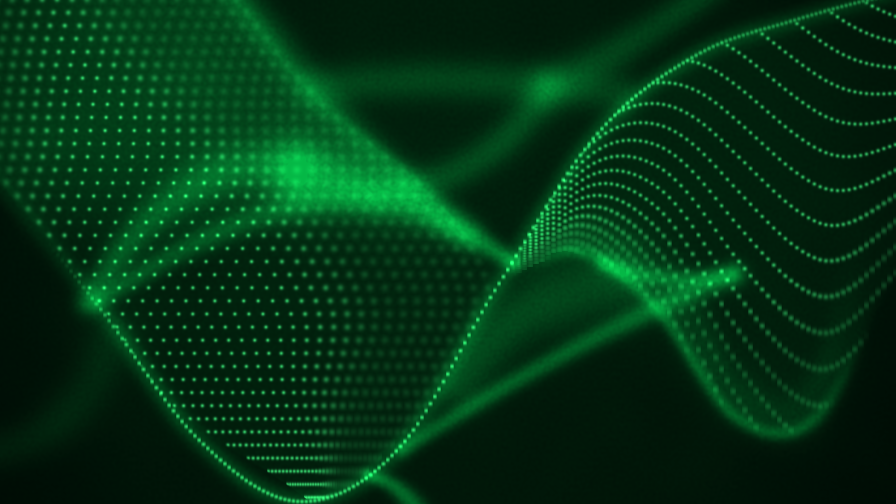
Give the GLSL for this background, as a WebGL 1 fragment shader.

```glsl
precision highp float;
// Green waves of glowing particles: two dotted sheets joined by a beaded S-curve.
// Splines bound each sheet, bead lattices fill it by inverting the sheet mapping,
// and tapered soft strokes add the out-of-focus folds. One unit is the canvas height.

uniform vec2 u_resolution;

const float LEFT_STRANDS = 28.0;
const float RIGHT_STRANDS = 11.0;
const float RIGHT_FAN = 1.3;   // rate at which strands leave the crest

vec2 hash2(vec2 p) {
  p = vec2(dot(p, vec2(127.1, 311.7)), dot(p, vec2(269.5, 183.3)));
  return fract(sin(p) * 43758.5) * 2.0 - 1.0;
}

float gradientNoise(vec2 p) {
  vec2 i = floor(p), f = fract(p);
  vec2 u = f * f * (3.0 - 2.0 * f);
  vec2 e = vec2(1.0, 0.0);
  float low = mix(dot(hash2(i), f), dot(hash2(i + e), f - e), u.x);
  float high = mix(dot(hash2(i + e.yx), f - e.yx), dot(hash2(i + 1.0), f - 1.0), u.x);
  return mix(low, high, u.y);
}

// Catmull-Rom weights for four knots at distances d
vec4 knotWeights(vec4 d) {
  d = min(abs(d), 2.0);
  vec4 inner = (1.5 * d - 2.5) * d * d + 1.0;
  vec4 outer = ((2.5 - 0.5 * d) * d - 4.0) * d + 2.0;
  return mix(inner, outer, step(1.0, d));
}

// Spline through eight knots; the first and last only guide the ends
float spline(float t, vec4 a, vec4 b) {
  vec4 d = t - vec4(0.0, 1.0, 2.0, 3.0);
  return dot(a, knotWeights(d)) + dot(b, knotWeights(d - 4.0));
}

// Sheet boundaries
float crest(float x) {
  float t = x / 0.1975 + 1.0;
  vec4 d = t - vec4(8.0, 9.0, 10.0, 11.0);
  return spline(t, vec4(0.815, 0.63, 0.389, 0.127), vec4(0.005, 0.109, 0.433, 0.734))
       + dot(vec4(0.891, 0.961, 1.014, 1.058), knotWeights(d));
}

float rightHem(float x) {
  return spline((x - 0.988) / 0.158 + 1.0,
    vec4(0.43, 0.44, 0.502, 0.387), vec4(0.171, 0.171, 0.456, 0.72));
}

vec2 leftSides(float y) {
  float t = y / 0.2 + 1.0;
  return vec2(
    spline(t, vec4(0.8, 0.62, 0.331, 0.185), vec4(0.028, -0.15, -0.347, -0.544)),
    spline(t, vec4(0.6, 0.68, 0.86, 0.985), vec4(0.88, 0.648, 0.486, 0.347)));
}

float gauss(float d, float width) {
  return exp(-d * d / (width * width));
}

float inside(float v, float soft) {
  return smoothstep(-soft, soft, v) * smoothstep(-soft, soft, 1.0 - v);
}

float cellCentre(float v, float size) {
  return (floor(v / size) + 0.5) * size;
}

// Soft tapered stroke along a quadratic curve from a to c
float stroke(vec2 p, vec2 a, vec2 b, vec2 c, float startWidth, float endWidth) {
  float glow = 0.0;
  vec2 from = a;
  for (int i = 1; i <= 10; i++) {
    float t = float(i) / 10.0;
    vec2 to = mix(mix(a, b, t), mix(b, c, t), t);
    vec2 along = to - from;
    float h = clamp(dot(p - from, along) / dot(along, along), 0.0, 1.0);
    float width = mix(startWidth, endWidth, t + (h - 1.0) / 10.0);
    glow = max(glow, gauss(length(p - from - along * h), width));
    from = to;
  }
  return glow;
}

// Beads on strands that run down the left sheet
float leftBeads(vec2 p) {
  float y = cellCentre(p.y, 0.026);
  vec2 sides = leftSides(y);
  float span = sides.y - sides.x;
  float v = cellCentre((p.x - sides.x) / span, 1.0 / LEFT_STRANDS);
  float blur = max(smoothstep(0.42, 0.75, v), smoothstep(0.2, -0.05, p.x));
  float dist = length(p - vec2(sides.x + span * v, y));
  return gauss(dist, mix(0.0036, 0.008, blur)) * mix(0.8, 0.13, blur) * inside(v, 0.01);
}

// Beads on strands that fan out from the crest
float rightBeads(vec2 p) {
  float x = cellCentre(p.x, 0.0115);
  float top = crest(x);
  float span = rightHem(x) - top;
  float shift = RIGHT_FAN * x;
  float v = cellCentre((p.y - top) / span - shift, 1.0 / RIGHT_STRANDS) + shift;
  float blur = smoothstep(0.5, 0.9, v);
  float dist = length(p - vec2(x, top + span * v));
  return gauss(dist, mix(0.0037, 0.007, blur)) * mix(0.72, 0.2, blur)
       * inside(v, 0.02) * smoothstep(1.0, 1.06, p.x);
}

void main() {
  vec2 p = gl_FragCoord.xy / u_resolution.y;
  float top = crest(p.x), hem = rightHem(p.x);
  float crestDist = (p.y - top) / length(vec2(1.0, (crest(p.x + 0.01) - top) / 0.01));
  float hemDist = (p.y - hem) / length(vec2(1.0, (rightHem(p.x + 0.01) - hem) / 0.01));
  vec2 sides = leftSides(p.y);
  float v = (p.x - sides.x) / (sides.y - sides.x);
  float aboveCrest = smoothstep(-0.004, 0.008, crestDist);
  float onLeft = inside(v, 0.03) * aboveCrest * smoothstep(1.04, 0.98, p.x);
  float onRight = smoothstep(0.98, 1.06, p.x) * smoothstep(0.01, -0.01, crestDist);

  // Dim haze and sheet bodies
  float light = 0.075 + 0.045 * gauss(length(p - vec2(0.85, 0.65)), 0.6);
  light += onLeft * (0.025 + 0.13 * smoothstep(0.45, 0.75, p.y));
  light += onRight * smoothstep(-0.01, 0.02, hemDist) * 0.035;

  // Blurred waves behind
  light += 0.17 * stroke(p, vec2(0.81, 0.63), vec2(0.972, 0.653), vec2(1.088, 0.826), 0.035, 0.035);
  light += 0.15 * stroke(p, vec2(1.088, 0.826), vec2(1.2, 0.873), vec2(1.41, 1.02), 0.045, 0.03);
  light += 0.14 * stroke(p, vec2(0.625, 0.826), vec2(0.9, 0.861), vec2(1.227, 0.815), 0.04, 0.04);
  light += 0.08 * stroke(p, vec2(0.0, 0.109), vec2(0.16, 0.14), vec2(0.22, 0.33), 0.04, 0.05);

  // Folds of the left sheet
  light += 0.23 * stroke(p, vec2(0.174, 0.398), vec2(0.347, 0.7), vec2(0.58, 0.664), 0.025, 0.055);
  light += 0.2 * stroke(p, vec2(0.197, 0.403), vec2(0.532, 0.63), vec2(0.741, 0.602), 0.02, 0.035);
  light += 0.35 * stroke(p, vec2(0.6, 0.66), vec2(0.81, 0.62), vec2(1.018, 0.479), 0.06, 0.016);
  light += 0.17 * stroke(p, vec2(0.475, 1.01), vec2(0.648, 0.769), vec2(0.926, 0.537), 0.035, 0.03);

  // Folds under the crest and along the right hem
  float veil = stroke(p, vec2(0.91, 0.24), vec2(1.0, 0.4), vec2(1.22, 0.44), 0.05, 0.07);
  light += 0.17 * veil * smoothstep(0.01, -0.01, crestDist);
  light += 0.25 * stroke(p, vec2(0.8, 0.109), vec2(1.14, 0.329), vec2(1.458, 0.456), 0.016, 0.024);
  light += 0.23 * stroke(p, vec2(1.2, 0.475), vec2(1.32, 0.43), vec2(1.45, 0.455), 0.018, 0.018);
  light += 0.3 * stroke(p, vec2(0.73, 0.056), vec2(0.79, 0.045), vec2(0.825, -0.01), 0.012, 0.022);
  float hemFade = smoothstep(1.02, 1.15, p.x) * smoothstep(1.74, 1.6, p.x);
  light += hemFade * (0.22 * gauss(hemDist, 0.014) + 0.09 * gauss(hemDist - 0.035, 0.05));

  // Crest glow, grain and corner shading
  float crestFocus = smoothstep(0.08, 0.3, p.x) * mix(1.0, 0.6, smoothstep(1.25, 1.5, p.x));
  light += 0.17 * gauss(crestDist, 0.02) * mix(0.5, 1.0, crestFocus);
  light *= 1.0 + 0.16 * gradientNoise(p * 130.0) + 0.12 * gradientNoise(p * 9.0);
  light *= 1.0 - 0.4 * smoothstep(0.65, 1.15, length(p - vec2(0.88, 0.55)));

  // Sharp beads
  float beadX = cellCentre(p.x, 0.0085);
  float beads = leftBeads(p) * onLeft + rightBeads(p) * onRight;
  beads += 0.7 * crestFocus * gauss(length(p - vec2(beadX, crest(beadX))), 0.0042);

  vec3 emerald = vec3(0.025, 1.0, 0.38);
  vec3 paleMint = vec3(0.24, 0.82, 0.44);
  vec3 color = emerald * min(light, 0.72) + paleMint * beads;
  gl_FragColor = vec4(min(color, 1.0), 1.0);
}
```
